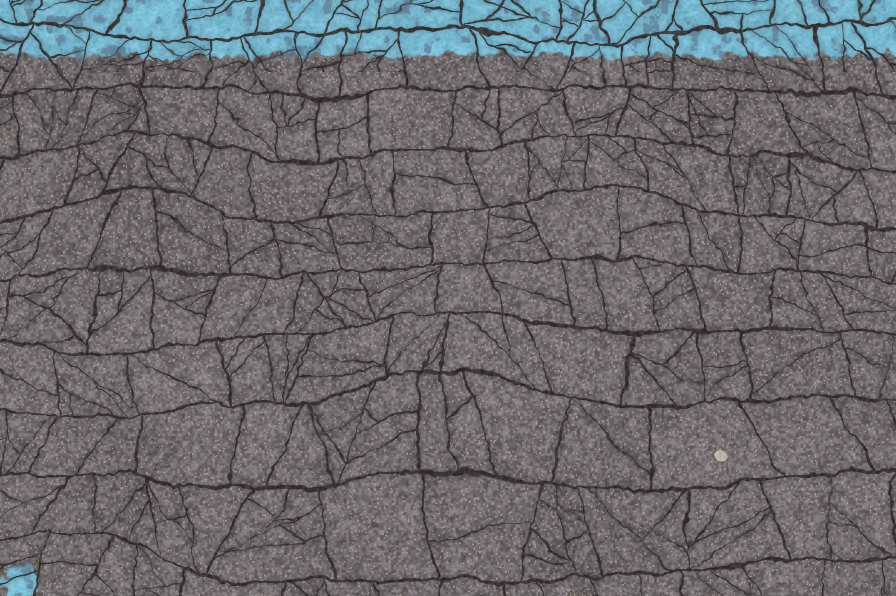
A Shadertoy shader for this texture:

```glsl
// Cracked grey asphalt with pale grit and a worn strip of blue paint along the top.

float hash(vec2 p) {
    vec3 a = fract(p.xyx * 0.1031);
    a += dot(a, a.yzx + 33.33);
    return fract((a.x + a.y) * a.z);
}

float noise(vec2 p) {
    vec2 i = floor(p), f = fract(p);
    f = f * f * (3.0 - 2.0 * f);
    return mix(mix(hash(i), hash(i + vec2(1, 0)), f.x),
               mix(hash(i + vec2(0, 1)), hash(i + vec2(1, 1)), f.x), f.y);
}

float line(float dist, float halfWidth, float px) {
    return 1.0 - smoothstep(halfWidth - 0.6 * px, halfWidth + 0.6 * px, dist);
}

// Returns crack coverage in x and distance to the nearest crack in y.
vec2 cracks(vec2 p, float px) {
    // Ragged edges, then a slight perspective that packs cells tighter at the top
    vec2 w = p + 0.012 * (vec2(noise(p * 28.0), noise(p * 28.0 + 40.0)) - 0.5);
    w += 0.005 * (vec2(noise(p * 110.0), noise(p * 110.0 + 70.0)) - 0.5);
    vec2 density = vec2(6.5 + 3.0 * w.y, 7.0 + 3.6 * w.y);
    vec2 q = vec2((w.x - 0.75) * density.x, 7.0 * w.y + 1.8 * w.y * w.y);
    q.y += 1.1 * noise(q * vec2(0.45, 0.35) + 20.0) + 0.12 * noise(q * 1.3);

    // Long wavy cracks split the ground into rows
    float row = floor(q.y), fy = q.y - row;
    float rowDist = min(fy, 1.0 - fy) / density.y;

    // Slanted cross cracks split each row into slabs
    float x = q.x * mix(0.85, 1.2, hash(vec2(row, 3.0))) + 7.3 * row + 50.0;
    float col = floor(x), left = -1e3, right = 1e3, id = 0.0;
    for (float k = -1.0; k <= 2.0; k++) {
        vec2 cell = vec2(col + k, row + 9.0);
        float cut = cell.x + 0.55 * (hash(cell) - 0.5)
                  + 0.7 * (hash(cell + 61.0) - 0.5) * (fy - 0.5);
        if (cut < x) { left = cut; id = cell.x; }
        else right = min(right, cut);
    }
    float crossDist = min(x - left, right - x) / density.x;

    // Random straight cuts break slabs into smaller shards
    vec2 local = vec2(x - 0.5 * (left + right), fy - 0.5);
    vec2 seed = vec2(id, row + 9.0), centre = vec2(0);
    float shardDist = 1.0;
    float painted = step(0.88, p.y);
    for (int i = 0; i < 3; i++) {
        float chance = 0.72 - 0.19 * float(i) + 0.25 * painted;
        if (hash(seed + 17.0) > chance) break;
        float angle = 6.283 * hash(seed + 5.0);
        vec2 normal = vec2(cos(angle), sin(angle));
        float side = dot(local - centre, normal) + 0.2 * (hash(seed + 29.0) - 0.5);
        shardDist = min(shardDist, abs(side) / density.y);
        centre += normal * sign(side) * 0.22;
        seed += vec2(31, 57) * (1.0 + step(0.0, side));
    }

    float wear = 0.5 + noise(p * 22.0 + 11.0);
    float cover = max(line(rowDist, 0.0024 * wear, px), line(crossDist, 0.0018 * wear, px));
    cover = max(cover, line(shardDist, 0.0011 * wear, px) * min(1.0, 0.3 + 0.7 * wear));
    return vec2(cover, min(min(rowDist, crossDist), shardDist));
}

// Small pale stone chips turned at random, in two crossed layers.
float grit(vec2 p, float px) {
    float cover = 0.0;
    for (float layer = 0.0; layer < 2.0; layer++) {
        float turn = 0.4 + layer * 0.9, cells = 85.0 + 35.0 * layer;
        vec2 g = mat2(cos(turn), sin(turn), -sin(turn), cos(turn)) * p * cells + 300.0;
        vec2 id = floor(g) + layer * 400.0;
        vec2 d = fract(g) - 0.3 - 0.4 * vec2(hash(id), hash(id + 7.0));
        float a = 6.283 * hash(id + 13.0);
        d = mat2(cos(a), sin(a), -sin(a), cos(a)) * d;
        float size = mix(0.0009, 0.0025, hash(id + 19.0));
        float dist = length(d * vec2(1.0, 1.7)) / cells;
        cover = max(cover, line(dist, size, px) * step(0.5, hash(id + 23.0)));
    }
    return cover;
}

void mainImage(out vec4 fragColor, in vec2 fragCoord) {
    vec2 p = fragCoord / iResolution.y;
    float px = 1.0 / iResolution.y;
    vec2 crack = cracks(p, px);
    float fine = noise(p * 240.0) - 0.5, medium = noise(p * 100.0) - 0.5;
    float broad = noise(p * 5.0) - 0.5;

    // Asphalt
    vec3 color = vec3(0.44, 0.418, 0.428) + 0.19 * fine + 0.09 * medium + 0.05 * broad;
    color = mix(color, vec3(0.70, 0.64, 0.59), 0.75 * grit(p, px));

    // Blue paint: the strip and one stray patch at the lower left
    float ragged = 0.018 * (noise(p * 45.0) - 0.5) + 0.012 * medium;
    float edge = max(p.y - 0.907, 0.024 - length((p - vec2(0.035, 0.02)) * vec2(1.0, 0.8)));
    float paint = smoothstep(-0.004, 0.004, edge + ragged);
    float worn = smoothstep(0.66, 0.88, noise(p * 60.0 + 9.0) + 0.3 * fine);
    vec3 blue = vec3(0.48, 0.74, 0.83) + 0.10 * fine + 0.07 * medium;
    color = mix(color, mix(blue, vec3(0.40, 0.55, 0.64), worn), paint);

    // Grimy crack margins and dark gaps
    color *= 1.0 - 0.2 * exp(-crack.y / 0.005);
    color = mix(color, vec3(0.21, 0.18, 0.185) + 0.12 * fine, 0.92 * crack.x);

    // One loose pale pebble
    float pebble = length((p - vec2(1.21, 0.235)) * vec2(1.0, 1.2)) + 0.004 * medium;
    color = mix(color, vec3(0.74, 0.71, 0.66) + 0.1 * fine, line(pebble, 0.011, px));

    fragColor = vec4(clamp(color, 0.0, 1.0), 1.0);
}
```
